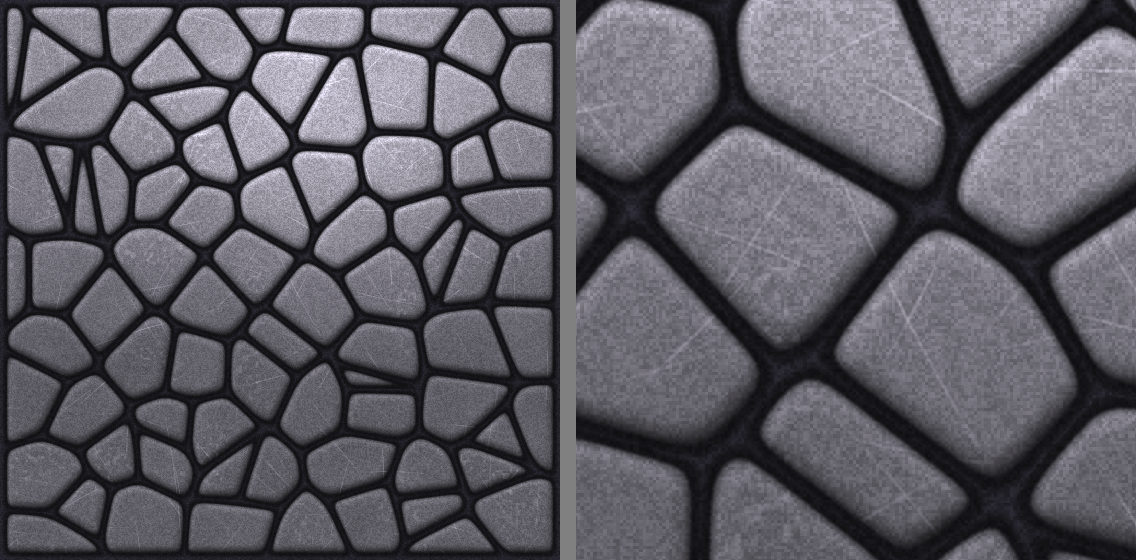
Left, the full canvas; right, a detail of the centre.
This texture is drawn by a WebGL 1 fragment shader. Its source:

```glsl
precision highp float;
// Draws bevelled, scratched grey paving stones set in dark grooves under a soft spotlight.
uniform vec2 u_resolution;

const float GRID = 9.0;           // stones per side
const float GROOVE = 0.0052;      // half width of a groove
const float FRAME = 0.007;        // extra dark margin around all stones
const float CORNER = 170.0;       // higher means sharper stone corners
const float JITTER = 1.12;        // spread of the sites, in cells
const float GRAIN_CELLS = 512.0;  // speckles per side
const vec2 LIGHT_DIR = vec2(-0.35, 0.94);
const vec3 STONE_TINT = vec3(0.99, 0.97, 1.05);
const vec3 GROOVE_DARK = vec3(0.075, 0.073, 0.085);
const vec3 GROOVE_FLOOR = vec3(0.17, 0.16, 0.20);

float hash(vec2 p) {
    vec3 q = fract(vec3(p.xyx) * 0.1031);
    q += dot(q, q.yzx + 33.33);
    return fract((q.x + q.y) * q.z);
}

vec2 hash2(vec2 p) {
    return vec2(hash(p + 17.3), hash(p + 71.9));
}

float noise(vec2 p) {
    vec2 i = floor(p);
    vec2 f = fract(p);
    f = f * f * (3.0 - 2.0 * f);
    float low = mix(hash(i), hash(i + vec2(1.0, 0.0)), f.x);
    float high = mix(hash(i + vec2(0.0, 1.0)), hash(i + 1.0), f.x);
    return mix(low, high, f.y);
}

vec2 site(vec2 cell) {
    return (cell + 0.5 + JITTER * (hash2(cell) - 0.5)) / GRID;
}

bool inGrid(vec2 cell) {
    return all(greaterThanEqual(cell, vec2(0.0))) && all(lessThan(cell, vec2(GRID)));
}

// Adds one edge: xy gathers its outward direction, z its weight.
vec3 edgeWeight(vec2 outward, float dist) {
    return vec3(outward, 1.0) * exp(-CORNER * dist);
}

// Returns outward direction in xy and rounded distance to the stone border in z.
vec3 stoneEdge(vec2 p) {
    vec2 home = floor(p * GRID);
    vec2 nearestCell = home;
    float nearest = 10.0;
    for (int y = -2; y <= 2; y++) {
        for (int x = -2; x <= 2; x++) {
            vec2 cell = home + vec2(float(x), float(y));
            float d = distance(p, site(cell));
            if (inGrid(cell) && d < nearest) {
                nearest = d;
                nearestCell = cell;
            }
        }
    }
    vec2 center = site(nearestCell);
    vec2 low = p - FRAME;
    vec2 high = 1.0 - FRAME - p;
    vec3 sum = edgeWeight(vec2(-1.0, 0.0), low.x) + edgeWeight(vec2(1.0, 0.0), high.x)
             + edgeWeight(vec2(0.0, -1.0), low.y) + edgeWeight(vec2(0.0, 1.0), high.y);
    for (int y = -2; y <= 2; y++) {
        for (int x = -2; x <= 2; x++) {
            vec2 cell = nearestCell + vec2(float(x), float(y));
            if (inGrid(cell) && (x != 0 || y != 0)) {
                vec2 other = site(cell);
                vec2 outward = normalize(other - center);
                sum += edgeWeight(outward, dot(0.5 * (center + other) - p, outward));
            }
        }
    }
    return vec3(sum.xy / sum.z, -log(sum.z) / CORNER);
}

// One thin, broken line per cell of a rotated grid.
float scratch(vec2 p, float scale, float seed) {
    float tilt = seed * 1.7;
    vec2 q = mat2(cos(tilt), -sin(tilt), sin(tilt), cos(tilt)) * p * scale + seed * 7.3;
    vec2 cell = floor(q);
    float angle = 6.2832 * hash(cell + seed);
    vec2 dir = vec2(cos(angle), sin(angle));
    vec2 rel = q - cell - 0.5 - 0.12 * (hash2(cell) - 0.5);
    float along = dot(rel, dir);
    float across = abs(dot(rel, vec2(-dir.y, dir.x)) + 0.12 * along * along) / scale;
    float ends = 1.0 - smoothstep(0.15, 0.42, abs(along));
    return (1.0 - smoothstep(0.0003, 0.0016, across)) * ends * hash(cell + 5.1);
}

float wear(vec2 p) {
    float lines = 0.0;
    for (int i = 0; i < 8; i++) {
        float layer = float(i);
        lines += scratch(p, 2.5 + 0.9 * layer, layer + 1.0);
    }
    float scuffs = smoothstep(0.62, 0.9, noise(p * 11.0)) * smoothstep(0.6, 0.9, noise(p * 170.0));
    return lines * (0.4 + 0.6 * noise(p * 60.0)) + 0.6 * scuffs;
}

float lighting(vec2 p) {
    vec2 fromSpot = p - vec2(0.57, 0.79);
    float spot = exp(-dot(fromSpot, fromSpot) / 0.06);
    return 0.375 + 0.19 * smoothstep(0.3, 0.92, p.y) + 0.20 * spot;
}

void main() {
    vec2 uv = gl_FragCoord.xy / u_resolution;
    vec3 edge = stoneEdge(uv);
    float inner = edge.z - GROOVE;
    float light = lighting(uv);
    float speckle = hash(floor(uv * GRAIN_CELLS));
    float grain = 0.65 * speckle + 0.35 * noise(uv * 260.0 + 40.0) - 0.5;

    // Stone face: lit upper rim, shaded lower rim, grain and scratches.
    float facing = dot(edge.xy, LIGHT_DIR);
    float bevel = 1.0 - smoothstep(0.001, 0.017, inner);
    float rim = facing > 0.0 ? 0.30 * facing : 0.58 * facing;
    float tone = light * (1.0 + bevel * rim);
    tone *= 1.0 + 0.36 * grain + 0.10 * (noise(uv * 14.0) - 0.5);
    tone += 0.16 * wear(uv) * (0.5 + light);
    tone *= mix(0.6, 1.0, smoothstep(0.0, 0.006, inner));

    // Groove: contact shadow by the stones, a faint floor between them.
    float openness = 1.0 - smoothstep(-0.005, 0.003, edge.z);
    vec3 groove = mix(GROOVE_DARK, GROOVE_FLOOR, openness * (0.35 + light)) * (1.0 + 0.6 * grain);

    float stoneMask = smoothstep(-0.001, 0.002, inner);
    gl_FragColor = vec4(mix(groove, STONE_TINT * tone, stoneMask), 1.0);
}
```
